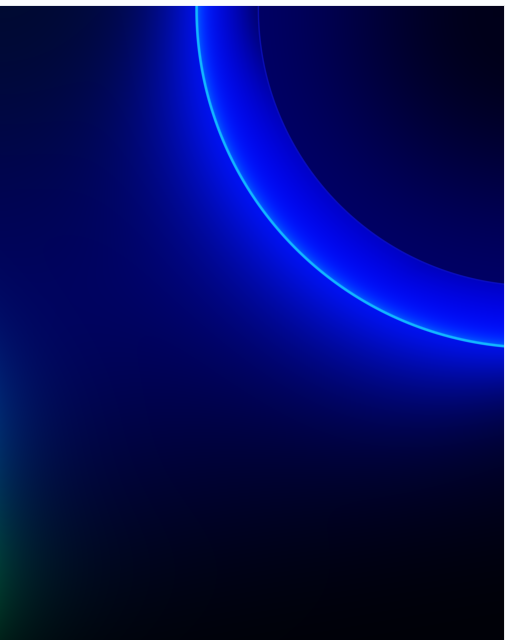
A Shadertoy shader for this background:

```glsl
// A large neon ring enters a deep blue field from the upper right corner.
// Distances to two concentric circles drive the rim, band and outer halo;
// soft gradients tint the field, with a teal glow at the left edge.

// Deep blue field, darkest toward the lower right and upper left
vec3 fieldColor(vec2 p) {
    float lift = smoothstep(-0.12, 0.56, p.y - 0.16 * p.x);
    float corner = exp(-dot(p - vec2(0.0, 1.05), p - vec2(0.0, 1.05)) / 0.12);
    float blue = (0.03 + 0.35 * lift) * (1.0 - 0.5 * corner);
    vec3 color = vec3(0.0, 0.004 + 0.035 * corner, blue);

    // Left edge light: blue in the middle, green near the bottom
    float side = exp(-p.x / 0.065);
    float wide = exp(-p.x / 0.17);
    float azure = exp(-pow((p.y - 0.33) / 0.16, 2.0));
    float green = exp(-pow((p.y - 0.10) / 0.15, 2.0));
    color += side * azure * vec3(0.0, 0.14, 0.13);
    color += side * green * vec3(0.0, 0.16, 0.03);
    color += wide * green * vec3(0.0, 0.035, 0.03);
    return color;
}

// Dark disc inside the ring, fading to near black at the upper right
vec3 discColor(vec2 p) {
    float toCorner = length(p - vec2(0.82, 0.98));
    return vec3(0.0, 0.0, mix(0.10, 0.40, smoothstep(0.05, 0.46, toCorner)));
}

void mainImage(out vec4 fragColor, in vec2 fragCoord) {
    vec2 p = fragCoord / iResolution.y;
    float width = iResolution.x / iResolution.y;
    float px = 1.0 / iResolution.y;

    // Ring geometry: positive distances lie outside each circle
    vec2 toPoint = p - vec2(0.836, 0.9857);
    float radius = length(toPoint);
    float outer = radius - 0.530;
    float inner = radius - 0.4323;
    float facing = dot(toPoint / max(radius, 0.001), vec2(-0.7071));
    float strength = smoothstep(0.68, 1.0, facing);

    // Halo spreads farthest along the diagonal
    vec3 color = fieldColor(p);
    float reach = mix(0.065, 0.108, strength);
    float halo = exp(-pow(max(outer, 0.0) / reach, 1.3));
    color = mix(color, vec3(0.0, 0.07, 0.97), halo * mix(0.87, 0.97, strength));

    // Band fades inward, more so at its ends
    float depth = clamp(-outer / 0.0977, 0.0, 1.0);
    float low = smoothstep(0.9, 0.5, p.y);
    float fade = mix(0.58, 0.22, max(strength, low)) * pow(depth, 1.5);
    vec3 band = vec3(0.0, 0.12 * exp(-depth * 3.0), 1.0 - fade);
    color = mix(color, band, smoothstep(px, -px, outer));

    // Inner disc and its hairline edge
    color = mix(color, discColor(p), smoothstep(px, -px, inner));
    float hairline = smoothstep(0.0007 + px, 0.0, abs(inner));
    color = mix(color, vec3(0.06, 0.08, 0.85), hairline * 0.6);

    // Cyan rim with a crisp outside and a soft inside
    float bloom = exp(min(outer, 0.0) / 0.010) * smoothstep(px, -px, outer);
    color += bloom * vec3(0.0, 0.32, 0.08);
    float rim = smoothstep(0.0018 + px, 0.0006, abs(outer + 0.0012));
    color = mix(color, vec3(0.08, 0.76, 1.0), rim * 0.9);

    // White border along the top and right
    float border = min(width - p.x, 1.0 - p.y) - 0.0091;
    color = mix(color, vec3(0.98, 0.99, 1.0), smoothstep(0.5 * px, -0.5 * px, border));
    fragColor = vec4(clamp(color, 0.0, 1.0), 1.0);
}
```
